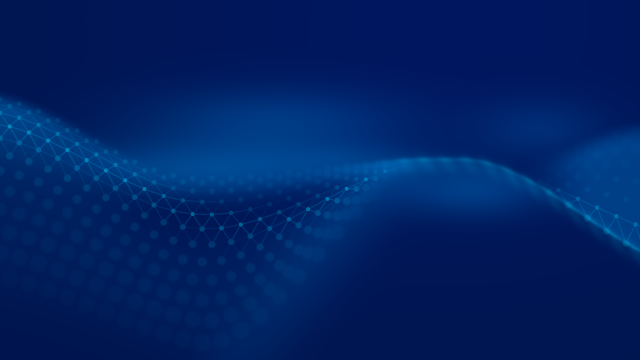
Give the GLSL for this background, as a WebGL 1 fragment shader.

```glsl
precision highp float;
// A dark blue field crossed by a folded, glowing sheet of linked dots.
// Two edge curves bound each part of the sheet; rows of nodes are blended
// between them, with blur growing away from a focal band. Hazes are Gaussians.
uniform vec2 u_resolution;

const float SPACING = 0.0535;
const vec3 NIGHT = vec3(0.0, 0.084, 0.312);
const vec3 INDIGO = vec3(0.0, 0.088, 0.372);
const vec3 HAZE = vec3(0.0, 0.23, 0.27);
const vec3 CYAN = vec3(0.0, 0.44, 0.38);

// Edge curves, in units of the canvas height
float ridge(float x) {
  return 0.729 - 0.225 * smoothstep(-0.05, 0.55, x)
    + 0.053 * smoothstep(0.6, 1.2, x) - 0.31 * smoothstep(1.28, 1.96, x);
}

float basin(float x) {
  return 0.24 - 0.2 * smoothstep(-0.1, 0.65, x) + 0.51 * smoothstep(0.55, 1.22, x);
}

float crest(float x) {
  return 0.545 + 0.095 * smoothstep(1.45, 1.8, x);
}

// Sheet 0 hangs from the ridge on the left, sheet 1 rises behind it on the right
float topEdge(float sheet, float x) { return sheet < 0.5 ? ridge(x) : crest(x); }
float lowEdge(float sheet, float x) { return sheet < 0.5 ? basin(x) : ridge(x); }

float focalDepth(float sheet, float x) {
  return sheet < 0.5 ? 0.13 + 0.28 * smoothstep(0.3, 0.95, x) : 0.85;
}

float rowDepth(float row, float rows) { return pow(row / rows, 1.5); }

vec2 node(float sheet, float row, float rows, float column) {
  float x = (column + 0.5 * mod(row, 2.0)) * SPACING;
  return vec2(x, mix(topEdge(sheet, x), lowEdge(sheet, x), rowDepth(row, rows)));
}

float segmentDistance(vec2 p, vec2 a, vec2 b) {
  vec2 ab = b - a;
  return length(p - a - ab * clamp(dot(p - a, ab) / dot(ab, ab), 0.0, 1.0));
}

float thinLine(vec2 p, vec2 a, vec2 b, float pixel) {
  return 1.0 - smoothstep(0.0, 0.001 + pixel, segmentDistance(p, a, b));
}

float blob(vec2 p, vec2 centre, vec2 radius) {
  vec2 q = (p - centre) / radius;
  return exp(-dot(q, q));
}

float bell(float d, float width) { return exp(-d * d / (width * width)); }

// Dots and links of one sheet
float lattice(vec2 p, float sheet, float rows, float pixel) {
  float light = 0.0;
  for (int k = 0; k < 12; k++) {
    float row = float(k);
    if (row > rows) break;
    float shift = 0.5 * mod(row, 2.0);
    float first = floor(p.x / SPACING - shift);
    for (int i = 0; i < 2; i++) {
      float column = first + float(i);
      vec2 a = node(sheet, row, rows, column);
      float offset = rowDepth(row, rows) - focalDepth(sheet, a.x);
      float blur = abs(offset);

      // Dots behind the focal band stay small and faint, those in front swell
      float behind = step(offset, 0.0);
      float radius = 0.0055 + mix(0.026, 0.01, behind) * min(blur, 0.7);
      float soft = pixel + 0.022 * min(blur, 0.5);
      float dotMask = 1.0 - smoothstep(radius - soft * 0.5, radius + soft * 0.5, length(p - a));
      float strength = 0.115 * (1.0 - 0.75 * blur) + 0.68 * exp(-blur * 9.0);
      strength *= 1.0 - 0.4 * behind * smoothstep(0.0, 0.15, blur);
      light = max(light, dotMask * strength);

      // Links to the next node and to the two nodes of the row below
      float below = column + 2.0 * shift;
      float links = thinLine(p, a, node(sheet, row, rows, column + 1.0), pixel);
      if (row < rows) {
        links = max(links, thinLine(p, a, node(sheet, row + 1.0, rows, below), pixel));
        links = max(links, thinLine(p, a, node(sheet, row + 1.0, rows, below - 1.0), pixel));
      }
      light = max(light, 0.24 * bell(blur, 0.1) * links);
    }
  }
  return light;
}

void main() {
  float pixel = 1.0 / u_resolution.y;
  vec2 p = gl_FragCoord.xy * pixel;
  float fold = p.y - ridge(p.x);
  float depth = -fold / max(ridge(p.x) - basin(p.x), 0.02);
  float leftPart = 1.0 - smoothstep(0.95, 1.15, p.x);
  float rightPart = smoothstep(1.43, 1.66, p.x);
  float under = 1.0 - smoothstep(-0.012, 0.012, fold);

  // Backdrop
  vec3 color = mix(NIGHT, INDIGO, blob(p, vec2(1.25, 0.95), vec2(0.95, 0.7)));

  // Distant hazes, and the valley glow that fades below the fold
  float haze = 0.6 * blob(p, vec2(0.76, 0.66), vec2(0.36, 0.095));
  haze += 0.38 * blob(p, vec2(1.5, 0.64), vec2(0.18, 0.085)) * (1.0 - under);
  float valleyFade = mix(1.0, bell(max(depth, 0.0), 0.22), smoothstep(0.0, 0.05, -fold));
  haze += 0.82 * blob(p, vec2(0.58, 0.525), vec2(0.42, 0.08)) * valleyFade;
  haze += 0.32 * blob(p, vec2(1.0, 0.55), vec2(0.2, 0.05));

  // Lit left shoulder, the faint hanging sheet and its streaked right side
  float shoulder = 1.0 - smoothstep(-0.03, 0.03, fold);
  haze += 0.82 * shoulder * bell(depth, 0.34) * (1.0 - smoothstep(0.0, 0.5, p.x));
  haze += 0.13 * under * leftPart * smoothstep(0.2, 0.6, depth) * (1.0 - smoothstep(0.7, 1.3, depth));
  float streak = segmentDistance(p, vec2(1.07, 0.53), vec2(0.66, -0.02));
  haze += 0.42 * under * bell(streak, 0.1) * (0.45 + 1.0 * p.y);

  // Light below the fold and the back sheet at the right
  haze += 0.68 * under * blob(p, vec2(1.31, 0.475), vec2(0.21, 0.075));
  float backSheet = smoothstep(-0.006, 0.006, fold) * (1.0 - smoothstep(-0.04, 0.035, p.y - crest(p.x)));
  haze += 0.68 * backSheet * rightPart;
  color += HAZE * haze;

  // Bright fold line
  float rim = smoothstep(1.0, 1.18, p.x) * (0.4 * bell(fold, 0.007) + 0.32 * bell(fold + 0.012, 0.025));
  rim *= 0.8 + 0.2 * sin(p.x * 108.0 + fold * 60.0);

  float mesh = lattice(p, 0.0, 11.0, pixel) * leftPart + lattice(p, 1.0, 7.0, pixel) * rightPart;
  color += CYAN * (0.9 * mesh + 0.75 * rim);
  gl_FragColor = vec4(min(color, vec3(0.05, 0.62, 0.82)), 1.0);
}
```
